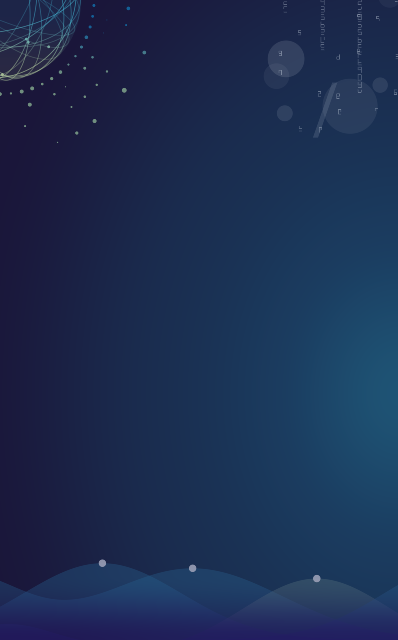
Give the GLSL for this background, as a WebGL 1 fragment shader.

```glsl
precision highp float;
// Deep blue backdrop: side glow, wire globe with orbiting dots, bokeh with code marks, layered waves.

uniform vec2 u_resolution;

// Lengths are in canvas heights
const vec2 GLOW_CENTER = vec2(0.625, 0.385);
const float GLOW_STRETCH = 0.78;
const vec3 GLOW = vec3(0.118, 0.325, 0.455);
const vec3 TEAL = vec3(0.105, 0.245, 0.385);
const vec3 NAVY = vec3(0.102, 0.185, 0.320);
const vec3 NIGHT = vec3(0.100, 0.085, 0.225);

const vec2 GLOBE_CENTER = vec2(0.0, 1.0);
const float GLOBE_RADIUS = 0.127;
const vec3 WIRE_TOP = vec3(0.25, 0.68, 0.80);
const vec3 WIRE_LOW = vec3(0.70, 0.80, 0.62);
const vec3 DOT_TOP = vec3(0.07, 0.42, 0.65);
const vec3 DOT_LOW = vec3(0.50, 0.64, 0.54);

const vec3 BOKEH = vec3(0.62, 0.66, 0.72);
const vec3 MARK = vec3(0.72, 0.76, 0.82);
const vec3 CREST = vec3(0.15, 0.37, 0.55);
const vec3 CREST_PALE = vec3(0.34, 0.45, 0.49);
const vec3 DEEP = vec3(0.14, 0.10, 0.39);
const vec3 BEAD = vec3(0.60, 0.62, 0.71);

float px; // one pixel in canvas heights

float hash(vec2 p) {
  return fract(sin(dot(p, vec2(12.99, 78.23))) * 4375.85);
}

float fill(float dist) {
  return 1.0 - smoothstep(-0.5 * px, 0.5 * px, dist);
}

float disc(vec2 p, vec2 center, float radius) {
  return fill(length(p - center) - radius);
}

float hump(float x, float center, float width) {
  float t = (x - center) / width;
  return exp(-t * t);
}

vec3 backdrop(vec2 p) {
  float d = length((p - GLOW_CENTER) * vec2(1.0, GLOW_STRETCH));
  vec3 col = mix(GLOW, TEAL, smoothstep(0.0, 0.20, d));
  col = mix(col, NAVY, smoothstep(0.12, 0.38, d));
  return mix(col, NIGHT, smoothstep(0.32, 0.70, d));
}

// Tilted ellipses inside the globe, with nodes riding on them
vec3 addGlobe(vec3 col, vec2 p) {
  vec2 q = p - GLOBE_CENTER;
  vec3 wire = mix(WIRE_TOP, WIRE_LOW, smoothstep(0.02, 0.11, -q.y));
  col = mix(col, wire, 0.10 * disc(q, vec2(0.0), GLOBE_RADIUS));
  for (int i = 0; i < 16; i++) {
    float id = float(i);
    float a = id * 2.4;
    mat2 turn = mat2(cos(a), -sin(a), sin(a), cos(a));
    vec2 axes = GLOBE_RADIUS * vec2(0.99, 0.22 + 0.75 * hash(vec2(id, 3.0)));
    vec2 e = turn * q;
    float k = length(e / axes);
    float d = abs(k * (k - 1.0)) / max(length(e / (axes * axes)), 0.001);
    float bright = 0.22 + 0.38 * hash(vec2(id, 8.0));
    col = mix(col, wire, bright * fill(d - 0.0007));
    float b = 6.283 * hash(vec2(id, 5.0));
    vec2 node = axes * vec2(cos(b), sin(b));
    col = mix(col, wire, 0.8 * disc(e, node, 0.0022));
  }
  return col;
}

// Four dotted orbits; outer ones are sparser
vec3 addOrbits(vec3 col, vec2 p) {
  vec2 q = p - GLOBE_CENTER;
  vec3 tint = mix(DOT_TOP, DOT_LOW, smoothstep(0.03, 0.13, -q.y));
  for (int i = 0; i < 4; i++) {
    float id = float(i);
    float radius = 0.147 + 0.019 * id + 0.004 * id * id;
    float stepAngle = 6.283 / (54.0 - 3.0 * id);
    float cell = floor(atan(q.y, q.x) / stepAngle);
    float a = (cell + 0.5) * stepAngle;
    float h = hash(vec2(cell, id + 1.0));
    float size = i == 0 ? 0.0015 + 0.0016 * h : 0.0038 * smoothstep(0.3, 1.0, h);
    float shown = i == 0 ? 1.0 : step(0.45, h);
    col = mix(col, tint, 0.85 * shown * disc(q, radius * vec2(cos(a), sin(a)), size));
  }
  return col;
}

// Abstract mark of random strokes on a small frame
float codeMark(vec2 p, vec2 center, vec2 halfSize, float seed) {
  vec2 q = p - center;
  float row = clamp(floor(q.y / halfSize.y + 0.5), -1.0, 1.0);
  float thick = halfSize.x * 0.18;
  float upright = max(abs(abs(q.x) - halfSize.x) - thick, abs(q.y) - halfSize.y);
  float level = max(abs(q.y - row * halfSize.y) - thick, abs(q.x) - halfSize.x);
  float a = fill(upright) * step(0.45, hash(vec2(seed, sign(q.x) + 2.0 * sign(q.y))));
  return max(a, fill(level) * step(0.3, hash(vec2(seed, row + 9.0))));
}

vec3 addCode(vec3 col, vec2 p) {
  // Hanging columns
  for (int i = 0; i < 3; i++) {
    float id = float(i);
    float bottom = 0.98 - 0.052 * id - 0.008 * id * id;
    float row = floor(p.y / 0.0118);
    vec2 c = vec2(0.446 + 0.058 * id, (row + 0.5) * 0.0118);
    float m = codeMark(p, c, vec2(0.0025, 0.0042), row + 31.0 * id);
    col = mix(col, MARK, 0.5 * m * step(bottom, c.y));
  }
  // Sparse scatter
  vec2 cell = floor(p / 0.030);
  float h = hash(cell);
  vec2 c = (cell + 0.3 + 0.4 * vec2(h, fract(h * 17.0))) * 0.030;
  float inside = step(0.415, c.x) * step(0.785, c.y) * step(0.70, h);
  col = mix(col, MARK, 0.65 * inside * codeMark(p, c, vec2(0.002, 0.0036), h * 50.0));
  // Large faint strokes
  vec2 q = p - vec2(0.512, 0.828);
  float slash = max(abs(q.x - 0.35 * q.y + 0.004) - 0.004, abs(q.y) - 0.043);
  return mix(col, MARK, 0.16 * fill(slash));
}

vec3 addBokeh(vec3 col, vec2 p) {
  col = mix(col, BOKEH, 0.19 * disc(p, vec2(0.447, 0.908), 0.0287));
  col = mix(col, BOKEH, 0.09 * disc(p, vec2(0.432, 0.881), 0.0200));
  col = mix(col, BOKEH, 0.16 * disc(p, vec2(0.445, 0.823), 0.0124));
  col = mix(col, BOKEH, 0.11 * disc(p, vec2(0.547, 0.834), 0.0430));
  col = mix(col, BOKEH, 0.15 * disc(p, vec2(0.594, 0.867), 0.0120));
  return mix(col, BOKEH, 0.07 * disc(p, vec2(0.609, 1.006), 0.0180));
}

float waveHeight(int i, float x) {
  if (i == 0) return 0.112 * hump(x, 0.301, 0.20) + 0.10 * hump(x, -0.06, 0.13);
  if (i == 1) return 0.120 * hump(x, 0.160, 0.175);
  if (i == 2) return 0.116 * hump(x, 0.495, 0.16) - 0.02;
  if (i == 3) return 0.120 * hump(x, 0.720, 0.17);
  return 0.035 * hump(x, 0.013, 0.10) - 0.01;
}

vec3 addWaves(vec3 col, vec2 p) {
  for (int i = 0; i < 5; i++) {
    vec3 crest = i == 2 ? CREST_PALE : CREST;
    vec3 tint = mix(DEEP, crest, smoothstep(0.0, 0.10, p.y));
    col = mix(col, tint, 0.38 * fill(p.y - waveHeight(i, p.x)));
  }
  for (int i = 0; i < 3; i++) {
    float x = i == 0 ? 0.301 : (i == 1 ? 0.160 : 0.495);
    col = mix(col, BEAD, 0.9 * disc(p, vec2(x, waveHeight(i, x)), 0.0058));
  }
  return col;
}

void main() {
  px = 1.0 / u_resolution.y;
  vec2 p = gl_FragCoord.xy * px;
  vec3 col = backdrop(p);
  col = addGlobe(col, p);
  col = addOrbits(col, p);
  col = addBokeh(col, p);
  col = addCode(col, p);
  col = addWaves(col, p);
  gl_FragColor = vec4(col, 1.0);
}
```
